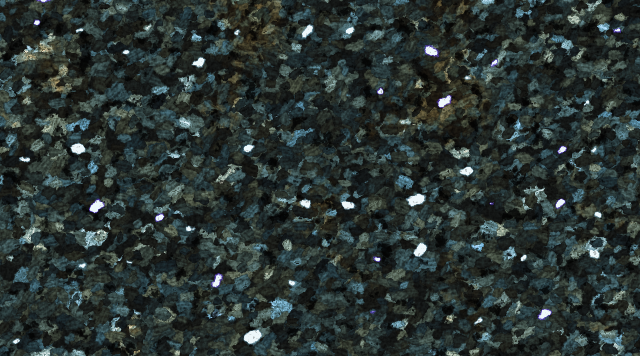
This texture is drawn by a Shadertoy shader. Its source:

```glsl
// Polished dark larvikite granite: ragged teal feldspar grains with bright glints.
#define GRAIN 0.100   // cell size of the largest grains
#define LAYERS 7      // overlapping grain sizes
#define SHRINK 0.84   // size ratio between layers
#define TILT 0.40     // preferred grain direction, radians
#define SPREAD 1.7    // scatter of the direction
#define RAGGED 0.016  // roughness of grain outlines
#define SOFT 0.0028   // edge softness
#define GLINT 0.160   // cell size of the glint scatter
#define GLINT_SHARE 0.55
#define GAPS 0.20     // noise level above which dark gaps open

vec3 hash3(vec2 p) {
    vec3 q = fract(p.xyx * vec3(0.1031, 0.1030, 0.0973));
    q += dot(q, q.yxz + 33.33);
    return fract((q.xxy + q.yzz) * q.zyx);
}

float corner(vec2 cell, vec2 offset) {
    float angle = 6.2832 * hash3(cell).x;
    return dot(vec2(cos(angle), sin(angle)), offset);
}

float gradientNoise(vec2 p) {
    vec2 i = floor(p), f = fract(p);
    vec2 u = f * f * f * (f * (f * 6.0 - 15.0) + 10.0);
    vec2 e = vec2(1.0, 0.0);
    return mix(mix(corner(i, f), corner(i + e, f - e), u.x),
               mix(corner(i + e.yx, f - e.yx), corner(i + e.xx, f - e.xx), u.x), u.y);
}

float fbm(vec2 p) {
    float sum = 0.0, amp = 0.8;
    for (int i = 0; i < 4; i++) {
        sum += amp * gradientNoise(p);
        p = mat2(1.6, 1.2, -1.2, 1.6) * p + 5.7;
        amp *= 0.55;
    }
    return sum;
}

// Turn into the frame of a grain, with a random tilt and shear
vec2 grainFrame(vec2 p, vec3 rnd) {
    float angle = TILT + SPREAD * (rnd.x - 0.5);
    float c = cos(angle), s = sin(angle);
    vec2 q = vec2(c * p.x + s * p.y, c * p.y - s * p.x);
    q.x += q.y * (rnd.y - 0.5);
    return q;
}

// Slab with cut corners
float slab(vec2 q, vec2 size) {
    q = abs(q);
    vec2 cut = vec2(0.6, 0.8);
    return max(max(q.x - size.x, q.y - size.y), dot(q, cut) - 0.78 * dot(size, cut));
}

// Brightness of a grain from a uniform random value: mostly dark, few pale
float grainTone(float h) {
    return 0.085 + 0.27 * h + 0.2 * pow(h, 6.0) + 0.2 * pow(h, 24.0);
}

// Mineral colour for a brightness
vec3 mineral(float v, float warmth) {
    float red = 0.76 + 0.15 * smoothstep(0.6, 0.95, v) + 0.15 * (1.0 - smoothstep(0.05, 0.2, v));
    float blue = 0.96 + 0.08 * smoothstep(0.3, 0.6, v);
    return v * vec3(red + 0.14 * warmth, 1.0, blue - 0.16 * warmth);
}

void mainImage(out vec4 fragColor, in vec2 fragCoord) {
    vec2 p = fragCoord / iResolution.y;
    float rough = fbm(p * 34.0);
    float fleck = gradientNoise(p * 105.0) + 0.6 * gradientNoise(p * 190.0 + 3.0);
    vec3 color = mineral(0.08 + 0.05 * fleck, 0.0);

    // Overlapping grains, coarse to fine
    float cell = GRAIN;
    for (int layer = 0; layer < LAYERS; layer++) {
        float level = float(layer);
        vec2 g = p / cell + 17.3 * level;
        for (int k = 0; k < 9; k++) {
            vec2 id = floor(g) + vec2(k % 3 - 1, k / 3 - 1);
            vec3 place = hash3(id + 41.0 * level);
            vec3 look = hash3(id + 23.0 * level + 210.0);
            if (place.z < 0.09 * level) continue;
            vec2 center = id + 0.5 + 0.7 * (place.xy - 0.5);
            vec2 q = grainFrame((g - center) * cell, look);
            float len = cell * mix(0.3, 0.58, look.y);
            float d = slab(q, len * vec2(1.0, mix(0.45, 0.85, place.x))) + RAGGED * rough;
            float mask = smoothstep(SOFT, -SOFT, d);
            if (mask <= 0.0) continue;

            // Cleavage streaks, flecks, dim rims and pits
            float streak = gradientNoise(q * vec2(28.0, 150.0) + 50.0 * look.xy);
            float v = grainTone(look.z) * (1.0 + 0.55 * streak + 0.5 * fleck + 0.25 * rough);
            v *= mix(0.68, 1.0, smoothstep(0.0, 0.006, -d));
            v *= 1.0 - 0.5 * smoothstep(0.15, 0.45, fleck) * smoothstep(0.4, 0.6, v);
            color = mix(color, mineral(v, 2.0 * place.y - 1.0), mask);
        }
        cell *= SHRINK;
    }

    // Black gaps and rusty stains
    float gap = fbm(p * 19.0 + 31.0) + 0.25 * fleck;
    color *= 1.0 - 0.8 * smoothstep(GAPS, GAPS + 0.28, gap);
    float rust = smoothstep(0.22, 0.5, gradientNoise(p * 3.6 + 8.0) + 0.35 * rough);
    color *= mix(vec3(1.0), vec3(1.3, 0.92, 0.6), 0.7 * rust);

    // Sparse white glints, some with a violet rim
    vec2 g = p / GLINT;
    for (int k = 0; k < 9; k++) {
        vec2 id = floor(g) + vec2(k % 3 - 1, k / 3 - 1);
        vec3 place = hash3(id + 370.0);
        vec3 look = hash3(id + 530.0);
        if (place.z > GLINT_SHARE) continue;
        vec2 q = grainFrame((g - id - 0.1 - 0.8 * place.xy) * GLINT, look);
        float len = mix(0.008, 0.027, look.z * look.z);
        float d = slab(q, len * vec2(1.0, mix(0.45, 0.75, look.y))) + 0.6 * RAGGED * rough;
        vec3 rim = mix(vec3(0.42, 0.6, 0.68), vec3(0.36, 0.24, 0.85), step(0.55, place.x));
        vec3 shine = vec3(0.93, 0.97, 0.98) * (1.0 - 0.25 * smoothstep(0.2, 0.6, fleck));
        vec3 glint = mix(rim, shine, smoothstep(0.0, 0.0035, -d));
        color = mix(color, glint, smoothstep(SOFT, -SOFT, d));
    }
    fragColor = vec4(clamp(color, 0.0, 1.0), 1.0);
}
```
